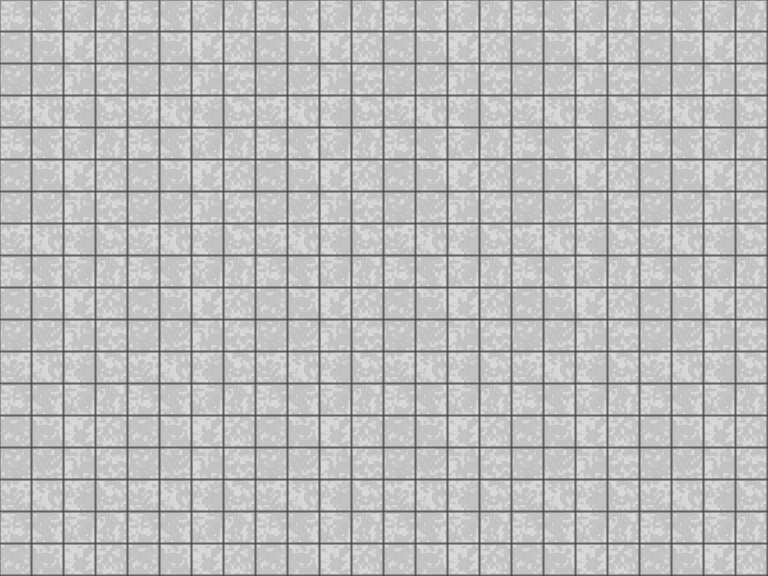
Write a WebGL 2 fragment shader that draws this pattern.

```glsl
#version 300 es
precision highp float;
// Grid of square grey stone tiles with dark joints and a mottle that repeats every four tiles.

uniform vec2 u_resolution;
out vec4 fragColor;

const vec2 TILE_COUNT = vec2(24.0, 18.0);
const float MOTTLE_TILES = 4.0;      // tiles per mottle repeat
const float JOINT_WIDTH = 0.0656;    // in tiles
const float JOINT_SHIFT = 0.0156;    // joint centre, left of and above the tile edge
const float BLOTCH_LEVEL = 0.068;    // higher leaves fewer light blotches
const float BLOTCH_SOFTNESS = 0.055;
const float GRAIN = 0.035;
const vec2 BRIGHT_CENTRE = vec2(1.9, 3.9);   // brightest part of the repeat
const vec2 PATCH_CENTRE = vec2(2.45, 1.35);  // one dense light patch
const float PATCH_RADIUS = 0.36;
const vec3 STONE = vec3(0.763);
const vec3 BLOTCH = vec3(0.843);
const vec3 JOINT = vec3(0.39);
const vec3 CROSSING = vec3(0.27);
const float TAU = 6.2831853;

float hash(vec2 cell, float seed) {
  vec3 p = fract(vec3(cell, seed) * vec3(0.1031, 0.1030, 0.0973));
  p += dot(p, p.yzx + 33.33);
  return fract((p.x + p.y) * p.z);
}

// Value noise centred on zero, repeating after "cells" cells.
float tiledNoise(vec2 unit, float cells, float seed) {
  vec2 p = unit * cells;
  vec2 i = floor(p);
  vec2 f = p - i;
  f = f * f * (3.0 - 2.0 * f);
  vec2 a = mod(i, cells);
  vec2 b = mod(i + 1.0, cells);
  float low = mix(hash(a, seed), hash(vec2(b.x, a.y), seed), f.x);
  float high = mix(hash(vec2(a.x, b.y), seed), hash(b, seed), f.x);
  return mix(low, high, f.y) - 0.5;
}

vec3 stoneColour(vec2 tile) {
  vec2 unit = tile / MOTTLE_TILES;

  // Fine specks gathered into broader clouds.
  float mottle = 0.55 * tiledNoise(unit, 44.0, 3.0)
               + 0.28 * tiledNoise(unit, 20.0, 11.0)
               + 0.34 * tiledNoise(unit, 8.0, 23.0);

  // Uneven brightness across the repeat.
  vec2 swell = cos(TAU * (tile - BRIGHT_CENTRE) / MOTTLE_TILES);
  mottle += 0.045 * swell.x + 0.03 * swell.y;
  vec2 away = mod(tile - PATCH_CENTRE + 0.5 * MOTTLE_TILES, MOTTLE_TILES) - 0.5 * MOTTLE_TILES;
  mottle += 0.16 * exp(-dot(away, away) / (PATCH_RADIUS * PATCH_RADIUS));

  float soft = max(BLOTCH_SOFTNESS, 0.5 * fwidth(mottle));
  float light = smoothstep(BLOTCH_LEVEL - soft, BLOTCH_LEVEL + soft, mottle);
  return mix(STONE, BLOTCH, light) + GRAIN * tiledNoise(unit, 80.0, 37.0);
}

// Share of the pixel covered by the joint on each axis.
vec2 jointCover(vec2 tile, vec2 pixel) {
  vec2 d = abs(fract(tile + JOINT_SHIFT + 0.5) - 0.5);
  vec2 halfWidth = vec2(0.5 * JOINT_WIDTH);
  vec2 overlap = min(d + 0.5 * pixel, halfWidth) - max(d - 0.5 * pixel, -halfWidth);
  return clamp(overlap / pixel, 0.0, 1.0);
}

void main() {
  // Tile coordinates, counted from the upper left.
  vec2 uv = gl_FragCoord.xy / u_resolution;
  vec2 tile = vec2(uv.x, 1.0 - uv.y) * TILE_COUNT;
  vec2 pixel = TILE_COUNT / u_resolution;

  vec2 cover = jointCover(tile, pixel);
  vec3 colour = mix(stoneColour(tile), JOINT, max(cover.x, cover.y));
  colour = mix(colour, CROSSING, cover.x * cover.y);
  fragColor = vec4(colour, 1.0);
}
```
